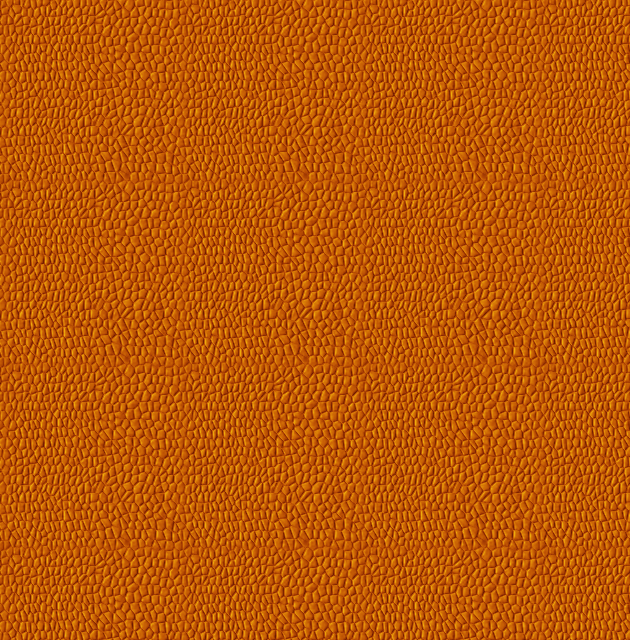
Reproduce this texture procedurally as a WebGL 2 fragment shader.

```glsl
#version 300 es
precision highp float;
// Embossed orange leather: small upright pebbles separated by thin creases.
// Wrapped cellular noise in staggered rows gives the relief, leaned by a slow
// flow and lit from the left; the shade runs along a brown to amber ramp.
uniform vec2 u_resolution;
out vec4 fragColor;

const vec2 TILE_SIZE = vec2(0.279, 0.2865);   // in canvas heights
const vec2 TILE_ORIGIN = vec2(0.0075, 0.143);
const vec2 GRAINS = vec2(27.0, 20.0);         // pebbles per tile, even rows
const vec2 LIGHT_STEP = vec2(0.0014, -0.0006);

vec2 hash22(vec2 p) {
    vec3 h = fract(p.xyx * vec3(0.1031, 0.1030, 0.0973));
    h += dot(h, h.yzx + 33.33);
    return fract((h.xx + h.yz) * h.zy);
}

// Value noise that repeats after the given number of lattice cells.
float wrappedNoise(vec2 p, vec2 period, float seed) {
    vec2 cell = floor(p);
    vec2 f = fract(p);
    f = f * f * (3.0 - 2.0 * f);
    float a = hash22(mod(cell, period) + seed).x;
    float b = hash22(mod(cell + vec2(1.0, 0.0), period) + seed).x;
    float c = hash22(mod(cell + vec2(0.0, 1.0), period) + seed).x;
    float d = hash22(mod(cell + vec2(1.0, 1.0), period) + seed).x;
    return mix(mix(a, b, f.x), mix(c, d, f.x), f.y);
}

// Gap between the two nearest seeds: zero on the creases.
float creaseDistance(vec2 p, vec2 period) {
    vec2 cell = floor(p);
    vec2 f = fract(p);
    float nearest = 8.0;
    float second = 8.0;
    for (int y = -1; y <= 1; y++) {
        for (int x = -1; x <= 1; x++) {
            vec2 offset = vec2(x, y);
            vec2 jitter = hash22(mod(cell + offset, period) + 17.0) - 0.5;
            float stagger = 0.5 * mod(cell.y + offset.y, 2.0) - 0.25;
            vec2 seedPoint = offset + 0.5 + 0.72 * jitter + vec2(stagger, 0.0);
            float dist = length(seedPoint - f);
            second = min(second, max(nearest, dist));
            nearest = min(nearest, dist);
        }
    }
    return second - nearest;
}

// Domed pebbles with small wrinkles, on coordinates leaned by a slow flow.
float leatherHeight(vec2 tile) {
    vec2 bent = tile;
    bent.x += 0.09 * (wrappedNoise(tile * vec2(2.0, 4.0), vec2(2.0, 4.0), 41.0) - 0.5);
    float wrinkle = wrappedNoise(tile * vec2(58.0, 46.0), vec2(58.0, 46.0), 5.0);
    return 1.0 - exp(-3.6 * creaseDistance(bent * GRAINS, GRAINS)) + 0.26 * wrinkle;
}

// Ramp from dark brown at 0 to amber at 5.
vec3 leatherColor(float t) {
    vec3 base = vec3(0.49, 0.14, 0.006);
    vec3 linear = vec3(0.115, 0.055, 0.002);
    vec3 curve = vec3(-0.007, 0.0066, 0.0009);
    return base + t * (linear + t * curve);
}

void main() {
    vec2 p = gl_FragCoord.xy / u_resolution.y;
    vec2 tile = (p - TILE_ORIGIN) / TILE_SIZE;
    vec2 lightStep = LIGHT_STEP / TILE_SIZE;

    // Relief on both sides of the point gives slope and depth.
    float before = leatherHeight(tile - lightStep);
    float after = leatherHeight(tile + lightStep);
    float slope = after - before;
    float depth = 0.5 * (before + after) - 0.78;

    // The pressing is slightly shallower along the tile seams.
    vec2 seam = abs(fract(tile + 0.5) - 0.5);
    float pressing = mix(0.7, 1.0, smoothstep(0.0, 0.04, min(seam.x, seam.y)));

    // Fine pores roughen the surface.
    float pores = wrappedNoise(tile * vec2(90.0, 92.0), vec2(90.0, 92.0), 3.0) - 0.5;

    float shade = 2.72 + pressing * (3.7 * slope + 1.1 * depth) + 0.9 * pores;
    fragColor = vec4(leatherColor(clamp(shade, -0.6, 5.8)), 1.0);
}
```
